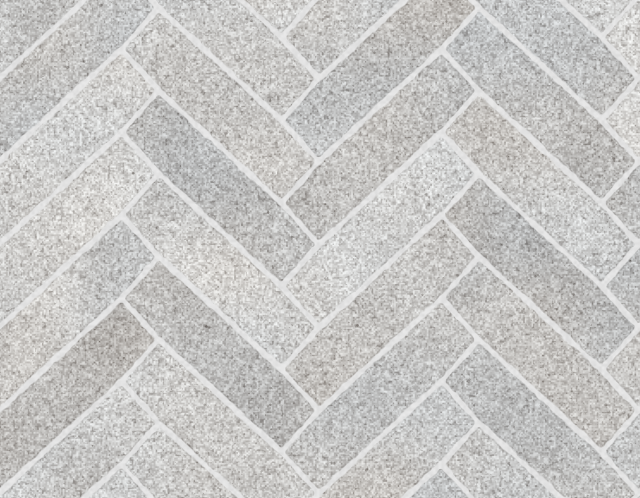
Reproduce this texture procedurally as a WebGL 2 fragment shader.

```glsl
#version 300 es
precision highp float;
// Herringbone paving of pale speckled granite slabs with light mortar joints.
// Slabs come from a two-family lattice on diagonal axes; each gets its own tone,
// soft blotches, fine mineral grain, scattered pits and slightly worn edges.

uniform vec2 u_resolution;
out vec4 fragColor;

const vec2 HALF_REPEATS = vec2(4.0, 12.0); // half repeats across and down
const vec2 ORIGIN = vec2(1.993, 4.106);    // lattice corner, in half repeats
const float SLAB_LENGTH = 3.71;            // slab length, with its width as 1
const float BEND = 0.766;                  // where joints steepen in a half repeat
const float JOINT_HALF = 0.046;
const float CORNER = 0.05;

const vec3 STONE_DARK = vec3(0.63, 0.62, 0.61);
const vec3 STONE_LIGHT = vec3(0.82, 0.82, 0.815);
const vec3 MORTAR = vec3(0.89, 0.89, 0.89);

struct Slab {
  vec2 local; // x along the slab, y across it
  vec2 id;
};

float hash(vec2 p) {
  vec3 q = fract(p.xyx * vec3(0.1031, 0.1030, 0.0973));
  q += dot(q, q.yzx + 33.33);
  return fract((q.x + q.y) * q.z);
}

float noise(vec2 p) {
  vec2 cell = floor(p), f = fract(p);
  f = f * f * (3.0 - 2.0 * f);
  float low = mix(hash(cell), hash(cell + vec2(1, 0)), f.x);
  float high = mix(hash(cell + vec2(0, 1)), hash(cell + vec2(1, 1)), f.x);
  return mix(low, high, f.y);
}

float layeredNoise(vec2 p) {
  float sum = 0.0, weight = 0.5;
  for (int i = 0; i < 4; i++) {
    sum += weight * noise(p);
    p = p * 2.03 + 17.3;
    weight *= 0.5;
  }
  return sum / 0.9375;
}

// Stretches each half repeat so that the short slab ends run steeper
float bendColumns(float x, float bend) {
  float f = fract(x);
  return floor(x) * SLAB_LENGTH + min(f, bend) * (SLAB_LENGTH - 1.0) / bend
    + max(f - bend, 0.0) / (1.0 - bend);
}

// Finds the slab under p; even columns lean right, odd columns lean left
Slab findSlab(vec2 p, float len) {
  Slab slab = Slab(vec2(0.5), vec2(0.0));
  float firstColumn = floor(p.x / len);
  for (int i = 0; i < 2; i++) {
    float column = firstColumn + float(i);
    float shift = floor((column + 1.0) * 0.5) * len;
    vec2 d = 0.5 * vec2(p.y + p.x, p.y - p.x) + vec2(-shift, shift);
    bool leansLeft = mod(column, 2.0) > 0.5;
    float row = floor(leansLeft ? d.x : d.y);
    vec2 local = leansLeft ? vec2(d.y - row - 1.0, d.x - row) : d - row;
    if (local.x >= 0.0 && local.x < len) {
      slab = Slab(local, vec2(row, column));
    }
  }
  return slab;
}

float roundedBox(vec2 p, vec2 halfSize, float radius) {
  vec2 q = abs(p) - halfSize + radius;
  return length(max(q, 0.0)) + min(max(q.x, q.y), 0.0) - radius;
}

// Sparse dark pits, one candidate per cell
float pits(vec2 p, float chance) {
  vec2 cell = floor(p);
  vec2 center = 0.3 + 0.4 * vec2(hash(cell + 3.1), hash(cell + 8.7));
  float radius = 0.12 + 0.16 * hash(cell + 5.3);
  float present = step(1.0 - chance, hash(cell + 21.0));
  return present * (1.0 - smoothstep(radius * 0.4, radius, length(fract(p) - center)));
}

// Tone 0 is dark stone, 1 is light stone
float stoneTone(vec2 uv, Slab slab) {
  float own = (hash(slab.id + 40.0) - 0.5) * 0.46;
  float blotch = (layeredNoise(uv * 6.0 + slab.id * 7.7) - 0.5) * 0.65;
  float grain = (noise(uv * 290.0) - 0.5) * 1.0 + (noise(uv * 155.0 + 9.0) - 0.5) * 0.55;
  float specks = smoothstep(0.68, 0.95, noise(uv * 210.0 + 31.0)) * 0.65;
  return 0.83 + own + blotch + grain - specks - 0.7 * pits(uv * 62.0, 0.06);
}

void main() {
  vec2 uv = gl_FragCoord.xy / u_resolution.y;
  vec2 p = gl_FragCoord.xy / u_resolution * HALF_REPEATS - ORIGIN;
  p.x = bendColumns(p.x, BEND);
  Slab slab = findSlab(p, SLAB_LENGTH);

  // Slab outline with an irregular, worn edge
  vec2 size = vec2(SLAB_LENGTH, 1.0);
  float edge = roundedBox(slab.local - 0.5 * size, 0.5 * size - JOINT_HALF, CORNER);
  edge += (noise(uv * 38.0) - 0.5) * 0.025 + (noise(uv * 110.0) - 0.5) * 0.022;
  float soft = 0.75 * HALF_REPEATS.y / u_resolution.y;

  // Stone, with a faint warm or cool tinge and a thin shaded rim
  vec3 stone = mix(STONE_DARK, STONE_LIGHT, stoneTone(uv, slab));
  float warmth = (noise(uv * 5.0 + slab.id * 3.3) - 0.5) * 0.02;
  stone += vec3(warmth, 0.0, -warmth);
  stone -= 0.07 * smoothstep(-0.045, -0.005, edge) * noise(uv * 70.0 + 4.0);

  vec3 mortar = MORTAR + (noise(uv * 180.0 + 50.0) - 0.5) * 0.05;
  vec3 color = mix(stone, mortar, smoothstep(-soft, soft, edge));
  fragColor = vec4(color, 1.0);
}
```
